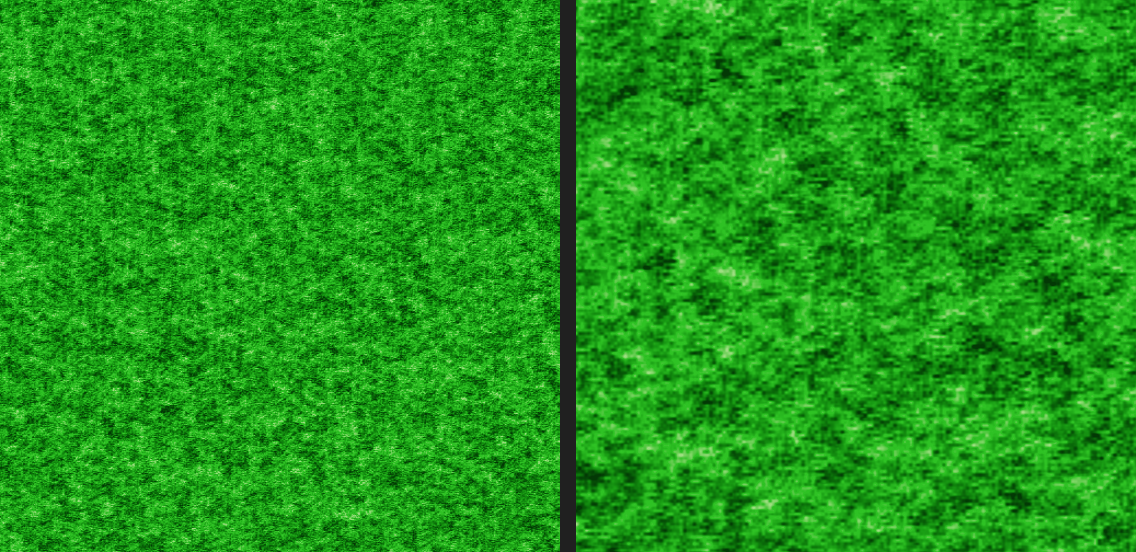
Left, the full canvas; right, a detail of the centre.
Write a WebGL 2 fragment shader that draws this texture.

```glsl
#version 300 es
precision highp float;
// Dense green turf: small ragged dark tufts under crisp, sideways-brushed grains.

uniform vec2 u_resolution;
out vec4 fragColor;

// Noise cells per canvas height, for each layer
const vec2 DRIFT_CELLS = vec2(9.0, 11.0);
const vec2 TUFT_CELLS  = vec2(54.0, 62.0);
const vec2 BLADE_CELLS = vec2(118.0, 173.0);
const vec2 GRAIN_CELLS = vec2(252.0, 504.0);
const vec2 SPECK_CELLS = vec2(504.0, 504.0);

// Layer strengths
const float DRIFT_WEIGHT = 0.06;
const float TUFT_WEIGHT  = 0.42;
const float BLADE_WEIGHT = 0.50;
const float GRAIN_WEIGHT = 0.43;
const float SPECK_WEIGHT = 0.37;

const vec2 FRAY = vec2(0.0042, 0.0016); // raggedness of the tuft edges
const float TUFT_TILT = 0.35;           // turns the tufts off the axes
const float BLADE_TILT = -0.15;
const float NOISE_SPREAD = 0.2145;      // standard deviation of value noise

const vec3 SHADOW    = vec3(0.01, 0.22, 0.02);
const vec3 DEEP      = vec3(0.03, 0.38, 0.03);
const vec3 SHADE     = vec3(0.06, 0.51, 0.05);
const vec3 TURF      = vec3(0.10, 0.62, 0.08);
const vec3 BRIGHT    = vec3(0.18, 0.76, 0.14);
const vec3 PALE      = vec3(0.39, 0.80, 0.31);
const vec3 HIGHLIGHT = vec3(0.62, 0.87, 0.51);

float hash(vec2 cell) {
    return fract(sin(dot(cell, vec2(127.1, 311.7))) * 43758.5453);
}

// Value noise scaled to zero mean and unit deviation
float noise(vec2 p) {
    vec2 cell = floor(p);
    vec2 f = fract(p);
    f = f * f * (3.0 - 2.0 * f);
    float low  = mix(hash(cell), hash(cell + vec2(1.0, 0.0)), f.x);
    float high = mix(hash(cell + vec2(0.0, 1.0)), hash(cell + 1.0), f.x);
    return (mix(low, high, f.y) - 0.5) / NOISE_SPREAD;
}

vec2 rotate(vec2 p, float angle) {
    float c = cos(angle);
    float s = sin(angle);
    return vec2(c * p.x - s * p.y, s * p.x + c * p.y);
}

float ramp(float from, float to, float x) {
    return clamp((x - from) / (to - from), 0.0, 1.0);
}

// Maps light, in standard deviations, to the turf palette
vec3 turfColor(float light) {
    vec3 color = mix(SHADOW, DEEP, ramp(-2.4, -1.4, light));
    color = mix(color, SHADE, ramp(-1.4, -0.7, light));
    color = mix(color, TURF, ramp(-0.7, 0.0, light));
    color = mix(color, BRIGHT, ramp(0.0, 0.85, light));
    color = mix(color, PALE, ramp(1.1, 1.8, light));
    return mix(color, HIGHLIGHT, ramp(1.8, 2.7, light));
}

void main() {
    vec2 p = gl_FragCoord.xy / u_resolution.y;

    // Fine jitter frays the larger layers into sideways streaks
    vec2 jitter = vec2(noise(p * GRAIN_CELLS + vec2(71.0, 38.5)),
                       noise(p * GRAIN_CELLS + vec2(137.0, 912.5)));
    vec2 frayed = p + FRAY * jitter;
    vec2 blade = p + 0.3 * FRAY * jitter;

    float light = DRIFT_WEIGHT * noise(p * DRIFT_CELLS + 5.2)
                + TUFT_WEIGHT * noise(rotate(frayed, TUFT_TILT) * TUFT_CELLS + 19.7)
                + BLADE_WEIGHT * noise(rotate(blade, BLADE_TILT) * BLADE_CELLS + 43.1);

    // Half-cell offsets keep the finest grains crisp
    light += GRAIN_WEIGHT * noise(p * GRAIN_CELLS + vec2(211.0, 640.5))
           + SPECK_WEIGHT * noise(p * SPECK_CELLS + vec2(733.5, 85.5));

    fragColor = vec4(turfColor(light), 1.0);
}
```
